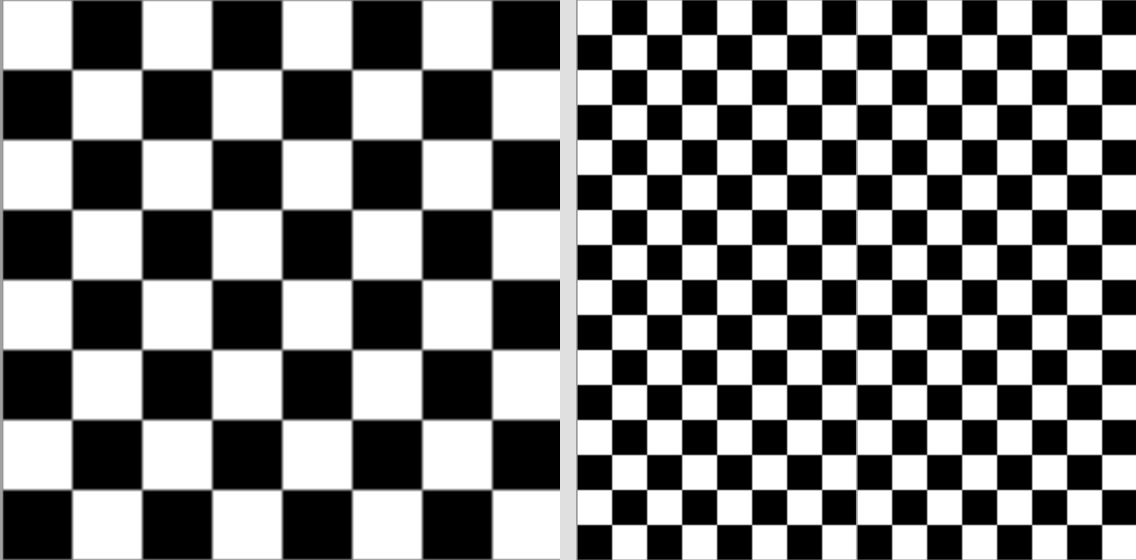
Left: one tile. Right: repeated 2 by 2.
Write a Shadertoy shader that draws this pattern.

```glsl
// Soft-edged black and white checkerboard, eight by eight, with a thin grey seam line.

const float CELLS = 8.0;           // squares across and down
const float EDGE_SOFTNESS = 0.036; // half width of the blurred edge, in cells
const float COLUMN_SHIFT = 0.033;  // sideways offset of the squares, in cells
const float SEAM_WIDTH = 0.036;    // width of the grey line, in cells
const vec3 BLACK = vec3(0.0);
const vec3 WHITE = vec3(1.0);
const vec3 SEAM_GREY = vec3(0.63);

// Square wave of period two: +1 on even cells, -1 on odd cells
float softSquareWave(float x, float softness) {
    float edgeDistance = 0.5 - abs(mod(x + 0.5, 2.0) - 1.0);
    return 2.0 * smoothstep(-softness, softness, edgeDistance) - 1.0;
}

// Coverage of a vertical line that wraps around the canvas
float wrappedLine(float x, float center, float width, float period, float blur) {
    float offset = abs(mod(x - center + 0.5 * period, period) - 0.5 * period);
    return 1.0 - smoothstep(-0.5 * blur, 0.5 * blur, offset - 0.5 * width);
}

// Checker value from 0 to 1, white on the odd diagonals
float checker(vec2 p, float softness) {
    float columns = softSquareWave(p.x, softness);
    float rows = softSquareWave(p.y, softness);
    return 0.5 - 0.5 * columns * rows;
}

void mainImage(out vec4 fragColor, in vec2 fragCoord) {
    vec2 p = CELLS * fragCoord / iResolution.xy;
    float pixel = CELLS / min(iResolution.x, iResolution.y);

    // Squares
    float softness = max(EDGE_SOFTNESS, pixel);
    float value = checker(p - vec2(COLUMN_SHIFT, 0.0), softness);
    vec3 color = mix(BLACK, WHITE, value);

    // Seam line at the left edge
    float seam = wrappedLine(p.x, 0.5 * SEAM_WIDTH, SEAM_WIDTH, CELLS, pixel);
    color = mix(color, SEAM_GREY, seam);

    fragColor = vec4(color, 1.0);
}
```
